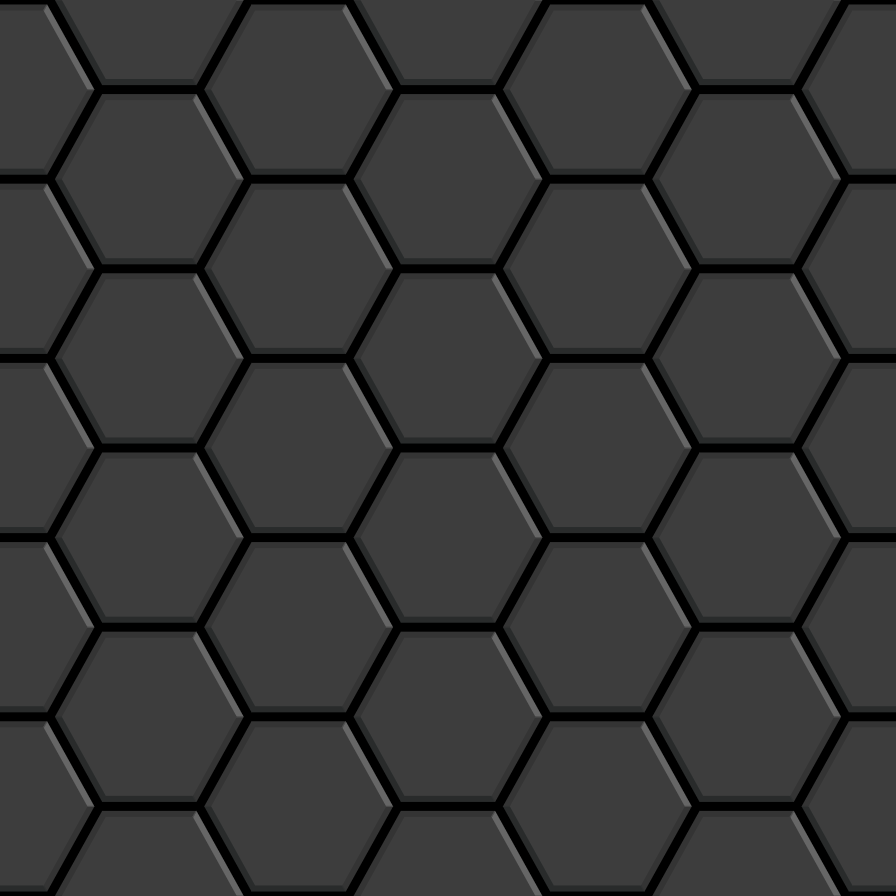
This pattern is drawn by a three.js fragment shader. Its source:

```glsl
// Dark hexagonal tiles with black joints and a thin mitred bevel, lit from the upper right.
// Two interleaved rectangular lattices, 3 across by 5 down, hold the tile centres;
// the depth inside the nearest tile separates joint, bevel and face.
varying vec2 vUv;

const vec2 PERIOD = vec2(1.0 / 3.0, 1.0 / 5.0);

// Offset from the closest centre of a lattice that starts at origin
vec2 foldToCell(vec2 p, vec2 origin) {
  return (fract((p - origin) / PERIOD + 0.5) - 0.5) * PERIOD;
}

// Depth inside the six sides, as opposite pairs:
// front = top, upper right, lower right; back = bottom, lower left, upper left
void sideDepths(vec2 p, out vec3 front, out vec3 back) {
  vec2 slant = normalize(vec2(9.0, 5.0));
  vec3 inradius = vec3(0.1, dot(slant, PERIOD * 0.25), dot(slant, PERIOD * 0.25));
  vec3 along = vec3(p.y, dot(p, slant), dot(p, slant * vec2(1.0, -1.0)));
  front = inradius - along;
  back = inradius + along;
}

float nearestSide(vec3 front, vec3 back) {
  vec3 d = min(front, back);
  return min(d.x, min(d.y, d.z));
}

// Antialiased step, one pixel wide
float edge(float threshold, float d, float pixel) {
  return clamp((d - threshold) / pixel + 0.5, 0.0, 1.0);
}

void main() {
  float pixel = max(fwidth(vUv.x), fwidth(vUv.y));

  // Keep the lattice whose tile contains this point
  vec3 front, back, otherFront, otherBack;
  sideDepths(foldToCell(vUv, vec2(0.0, 0.5) * PERIOD), front, back);
  sideDepths(foldToCell(vUv, vec2(0.5, 0.0) * PERIOD), otherFront, otherBack);
  if (nearestSide(otherFront, otherBack) > nearestSide(front, back)) {
    front = otherFront;
    back = otherBack;
  }
  float depth = nearestSide(front, back);

  // Bevel: each side has its own tone, blended along the mitres
  vec3 frontWeight = clamp(1.0 - (front - depth) / pixel, 0.0, 1.0);
  vec3 backWeight = clamp(1.0 - (back - depth) / pixel, 0.0, 1.0);
  vec3 bevel = vec3(0.40) * frontWeight.y
             + vec3(0.205) * (frontWeight.x + frontWeight.z + backWeight.z)
             + vec3(0.16, 0.17, 0.17) * (backWeight.x + backWeight.y);
  bevel /= dot(frontWeight + backWeight, vec3(1.0));

  // Face inside the bevel, black joint outside it
  vec3 color = mix(bevel, vec3(0.241), edge(0.0118, depth, pixel));
  color *= edge(0.005, depth, pixel);
  gl_FragColor = vec4(color, 1.0);
}
```
